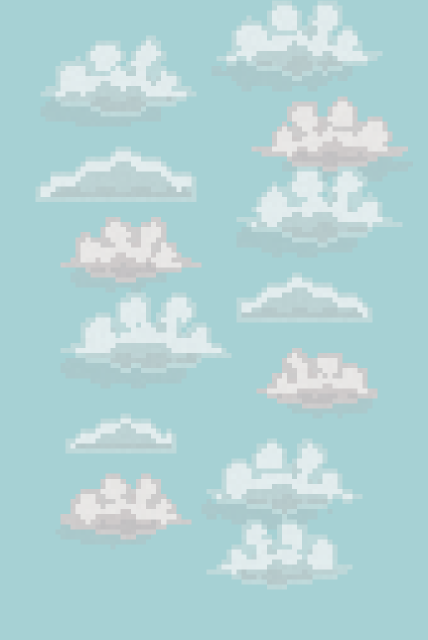
This pattern is drawn by a WebGL 2 fragment shader. Its source:

```glsl
#version 300 es
precision highp float;
// Blocky cream and pale-blue clouds drifting over a flat aqua sky.

uniform vec2 u_resolution;
out vec4 fragColor;

const vec3 SKY = vec3(0.65, 0.82, 0.83);
const float CELLS = 85.0; // blocks across the canvas width

float hash(vec2 p) {
    return fract(sin(dot(p, vec2(12.9898, 78.233))) * 43758.5453);
}

float puff(vec2 q, vec2 centre, float radius) {
    return length(q - centre) - radius;
}

// Tapered base carrying four round puffs; negative inside.
float heapShape(vec2 q) {
    float ax = abs(q.x);
    float d = max(q.y - 0.12 + 0.36 * ax, 0.25 * ax - 0.42 - q.y);
    d = min(d, puff(q, vec2(-0.17, 0.26), 0.17));
    d = min(d, puff(q, vec2(0.36, 0.29), 0.14));
    d = min(d, puff(q, vec2(0.24, 0.12), 0.12));
    d = min(d, puff(q, vec2(-0.57, 0.0), 0.19));
    return min(d, puff(q, vec2(0.58, -0.04), 0.12));
}

// Height of the stepped crest of a thin cloud.
float crest(float x) {
    float slope = x < 0.1 ? 0.45 : 0.5;
    return 0.24 - slope * max(abs(x - 0.1) - 0.12, 0.0) + 0.04 * sin(x * 16.0);
}

// Lays one cloud over the colour below it.
vec3 addCloud(vec3 below, vec2 q, float radius, bool warm, bool thin, float seed) {
    vec3 light = warm ? vec3(0.91, 0.905, 0.9) : vec3(0.885, 0.925, 0.93);
    vec3 rim = warm ? vec3(0.805, 0.8, 0.8) : vec3(0.745, 0.85, 0.855);
    vec3 shade = warm ? vec3(0.81, 0.795, 0.795) : vec3(0.74, 0.825, 0.83);
    vec3 dark = warm ? vec3(0.765, 0.76, 0.765) : vec3(0.715, 0.79, 0.795);
    float block = 1.0 / (CELLS * radius);
    float wobble = sin(q.x * 15.0 + seed * 6.28);

    // thin cloud: bright ridge over a shaded slab
    if (thin) {
        float top = crest(q.x);
        float d = max(q.y - top, max(-0.28 - q.y, abs(q.x) - 0.88));
        if (d > block) return below;
        if (d > 0.0) return rim;
        if (q.y > top - 0.13) return light;
        return q.y < -0.17 + 0.03 * wobble ? dark : shade;
    }

    // faint haze underneath
    vec2 h = (q - vec2(-0.22, -0.4)) / vec2(0.78, 0.21);
    if ((warm || radius > 0.17) && length(h) + 0.12 * wobble < 1.0)
        below = mix(below, vec3(0.68, 0.76, 0.77), 0.55);

    // silhouette, underside and creases between puffs
    float d = heapShape(q + vec2(0.0, 0.025 * wobble));
    if (d > block) return below;
    if (d > 0.0) return rim;
    if (q.y < -0.23 - 0.12 * abs(q.x - 0.05) + 0.05 * wobble) return dark;
    if (q.y < -0.06 - 0.28 * abs(q.x + 0.1) + 0.04 * wobble) return shade;
    float crease = min(puff(q, vec2(0.13, 0.1), 0.08), puff(q, vec2(0.41, 0.02), 0.09));
    crease = min(crease, puff(q, vec2(-0.36, 0.07), 0.06));
    return crease < 0.0 ? shade : light;
}

vec3 scene(vec2 p) {
    float height = u_resolution.y / u_resolution.x;
    vec2 cell = floor(p * CELLS);
    p = (cell + 0.5) / CELLS;
    vec3 colour = SKY;

    // zigzag of clouds from top to bottom
    for (int i = 0; i < 13; i++) {
        float id = float(i);
        float side = i % 2 == 0 ? 1.0 : -1.0;
        bool warm = i % 3 == 2;
        bool thin = i % 3 == 0 && i > 0 && i < 12;
        float radius = 0.13 + 0.07 * hash(vec2(id, 1.7));
        vec2 centre = vec2(0.5 + side * (0.14 + 0.14 * hash(vec2(id, 4.3))),
                           height - 0.1 - 0.1 * id + 0.04 * (hash(vec2(id, 8.1)) - 0.5));
        vec2 q = (p - centre) / radius;
        if (hash(vec2(id, 2.9)) < 0.5) q.x = -q.x;
        colour = addCloud(colour, q, radius, warm, thin, hash(vec2(id, 6.6)));
    }

    // slight unevenness on the clouds only
    float cloudy = smoothstep(0.0, 0.1, distance(colour, SKY));
    return colour + cloudy * 0.014 * (hash(cell) - 0.5);
}

void main() {
    // four samples soften the block edges
    vec3 colour = vec3(0.0);
    for (int i = 0; i < 4; i++) {
        vec2 offset = 0.7 * (vec2(i % 2, i / 2) - 0.5);
        colour += scene((gl_FragCoord.xy + offset) / u_resolution.x);
    }
    fragColor = vec4(colour / 4.0, 1.0);
}
```
